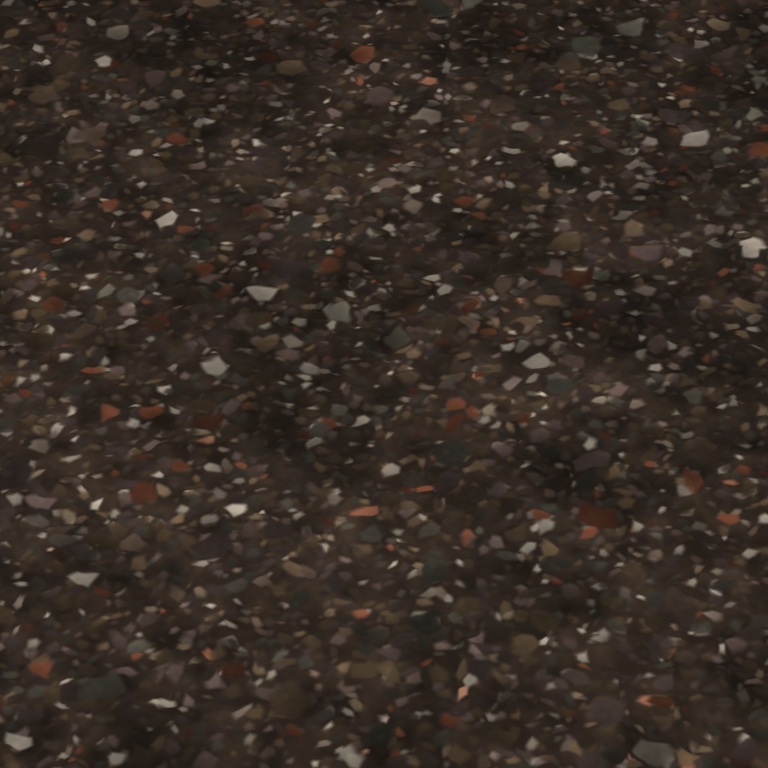
Write a WebGL 2 fragment shader that draws this texture.

```glsl
#version 300 es
precision highp float;

#define LAYERS 5
#define FINEST 60.0
#define LAYER_RATIO 0.74
#define DENSITY_RATIO 0.60
#define SOFTNESS 0.0046
#define WARP 0.012
#define TILT 0.18
#define RUST_SHARE 0.09
#define GROUND vec3(0.172, 0.138, 0.113)

uniform vec2 u_resolution;
out vec4 fragColor;

float hash(vec2 p) {
    return fract(sin(dot(p, vec2(127.1, 311.7))) * 43758.5453);
}

float noise(vec2 p) {
    vec2 i = floor(p);
    vec2 f = fract(p);
    f = f * f * (3.0 - 2.0 * f);
    float low = mix(hash(i), hash(i + vec2(1.0, 0.0)), f.x);
    float high = mix(hash(i + vec2(0.0, 1.0)), hash(i + 1.0), f.x);
    return mix(low, high, f.y);
}

// Foreshortened ground plane: grains shrink and flatten towards the top
vec2 groundPlane(vec2 uv) {
    return vec2((uv.x - 0.5) * (1.0 + 0.35 * uv.y), uv.y * (1.1 + 0.5 * uv.y));
}

// Rounded, irregular five-sided chip; negative inside
float chipDistance(vec2 p, float radius, vec2 seed) {
    float angle = TILT + (hash(seed + 1.3) - 0.5) * 1.8;
    float c = cos(angle);
    float s = sin(angle);
    p = mat2(c, -s, s, c) * p;
    p.y *= mix(1.0, 1.8, hash(seed + 2.7));
    float polygon = -1.0;
    for (int k = 0; k < 5; k++) {
        float side = float(k);
        float a = (side + 0.7 * hash(seed + side * 3.1)) * 1.2566;
        polygon = max(polygon, dot(p, vec2(cos(a), sin(a))));
    }
    return mix(length(p), polygon, 0.7) - radius;
}

// Mostly dark brown stone, with a few pale, mauve, green or rusty pieces
vec3 chipColor(vec2 seed, float lightness, float pale, float coarse) {
    float tone = 0.118 + 0.06 * lightness + 0.12 * pow(lightness, 3.0) + 0.25 * pale;
    float hue = hash(seed + 8.3);
    vec3 tint = mix(vec3(1.22, 0.99, 0.74), vec3(1.17, 0.96, 0.90), smoothstep(0.25, 0.6, hue));
    tint = mix(tint, vec3(1.06, 1.01, 0.87), smoothstep(0.7, 0.9, hue));
    tint = mix(tint, vec3(1.07, 1.0, 0.90), smoothstep(0.1, 0.5, pale));
    float share = RUST_SHARE * (0.3 + coarse);
    float rust = step(1.0 - share, hash(seed + 11.1)) * (1.0 - pale);
    return tone * mix(tint, vec3(1.65, 0.95, 0.68), rust);
}

// Paints one layer of scattered chips over the colour below
vec3 paintChips(vec3 color, vec2 ground, float frequency, float density, float coarse) {
    vec2 p = ground * frequency;
    vec2 cell = floor(p);
    float edge = SOFTNESS * frequency;
    for (int y = -1; y <= 1; y++) {
        for (int x = -1; x <= 1; x++) {
            vec2 id = cell + vec2(x, y);
            vec2 seed = id + frequency * 1.7;
            if (hash(seed) > density) continue;
            vec2 jitter = vec2(hash(seed + 14.2), hash(seed + 17.6)) - 0.5;
            vec2 q = p - id - 0.5 - 0.7 * jitter;
            float lightness = hash(seed + 5.9);
            float pale = pow(lightness, 12.0);
            float size = hash(seed + 20.4);
            float radius = mix(0.24, 0.5, size);
            float cover = 1.0 - smoothstep(-edge, edge, chipDistance(q, radius, seed));
            float opacity = mix(0.65, 0.95, max(size, lightness));
            float shade = 1.0 + 0.08 * clamp(q.y / radius, -1.0, 1.0);
            vec3 stone = chipColor(seed, lightness, pale, coarse) * shade;
            color = mix(color, stone, cover * opacity);
        }
    }
    return color;
}

void main() {
    vec2 uv = gl_FragCoord.xy / u_resolution;
    vec2 ground = groundPlane(uv);

    // Break up the chip outlines
    vec2 wobble = vec2(noise(ground * 42.0), noise(ground * 42.0 + 40.0)) - 0.5;
    vec2 rough = ground + WARP * wobble;

    // Dark soil, then chips from fine and dense to coarse and rare
    vec3 color = GROUND * (0.7 + 0.45 * noise(ground * 40.0));
    float frequency = FINEST;
    float density = 0.85;
    for (int i = 0; i < LAYERS; i++) {
        float coarse = float(i) / float(LAYERS - 1);
        color = paintChips(color, rough, frequency, density, coarse);
        frequency *= LAYER_RATIO;
        density *= DENSITY_RATIO;
    }

    // Broad patches, lighter near the bottom, then faint mottling
    color *= 1.16 - 0.14 * uv.y;
    color *= 0.82 + 0.36 * noise(ground * 6.0 + 9.0);
    color *= 0.78 + 0.44 * noise(ground * 20.0 + 3.0);
    color *= 0.95 + 0.10 * noise(ground * 120.0);
    fragColor = vec4(color, 1.0);
}
```
